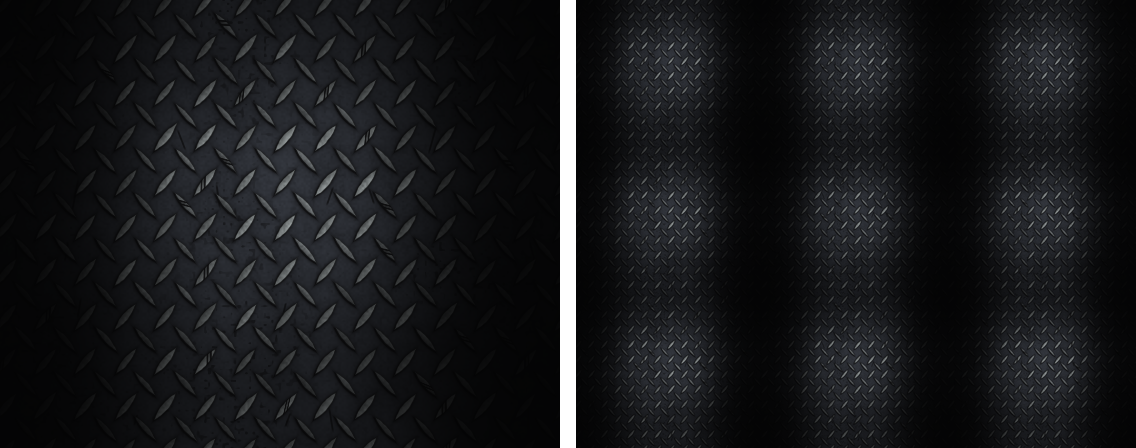
Left: one tile. Right: repeated 3 by 3.
This texture is drawn by a WebGL 2 fragment shader. Its source:

```glsl
#version 300 es
precision highp float;
// Dark steel tread plate: two interleaved grids of pointed lens lugs, leaning
// right and left, with soft shadows, pits, scratches and nicked lugs, under a
// pool of light. Grids, noise and light are all periodic, so the plate tiles.
uniform vec2 u_resolution;
out vec4 fragColor;

const float PI = 3.14159265;
const vec2 COUNT = vec2(14.0, 10.0);          // repeats across and down
const vec2 PHASE = vec2(0.14, 0.93);          // centre of a right-leaning lug
const vec2 RIGHT_AXIS = vec2(0.63, 0.777);
const vec2 LEFT_AXIS = vec2(-0.66, 0.751);
const vec2 RIGHT_SIZE = vec2(0.385, 0.083);   // half length, half width
const vec2 LEFT_SIZE = vec2(0.365, 0.066);
const vec3 STEEL = vec3(0.172, 0.184, 0.208);
const vec3 RIGHT_FACE = vec3(0.455, 0.475, 0.475);
const vec3 LEFT_FACE = vec3(0.345, 0.36, 0.365);
const vec3 GRIME = vec3(0.035, 0.034, 0.036);
const vec3 AMBIENT = vec3(0.012, 0.012, 0.014);
const vec2 LIGHT_CENTRE = vec2(0.49, 0.56);
const float NICKED_SHARE = 0.1;
const float SCRATCH_SHARE = 0.2;
const vec2 SCRATCH_GRID = vec2(11.0, 8.0);

float hash(vec2 p) {
  return fract(sin(dot(p, vec2(127.1, 311.7))) * 43758.5453);
}

// Value noise that wraps after a whole number of cells
float noise(vec2 uv, vec2 period) {
  vec2 p = uv * period;
  vec2 i = floor(p), f = fract(p);
  f = f * f * (3.0 - 2.0 * f);
  vec2 a = mod(i, period), b = mod(i + 1.0, period);
  return mix(mix(hash(a), hash(vec2(b.x, a.y)), f.x),
             mix(hash(vec2(a.x, b.y)), hash(b), f.x), f.y);
}

float fbm(vec2 uv, vec2 period) {
  float sum = 0.0, amp = 0.5;
  for (int k = 0; k < 5; k++) {
    sum += amp * noise(uv, period);
    period *= 2.0;
    amp *= 0.5;
  }
  return sum;
}

// Pointed lens; p is (along, across), size is (half length, half width)
float lens(vec2 p, vec2 size) {
  float radius = dot(size, size) / (2.0 * size.y);
  return length(vec2(p.x, abs(p.y) + radius - size.y)) - radius;
}

// Short thin dark marks, one at most in each cell of a coarse grid
float scratches(vec2 uv, float aspect, float px) {
  vec2 q = uv * SCRATCH_GRID;
  vec2 id = mod(floor(q), SCRATCH_GRID);
  vec2 p = (fract(q) - 0.5) * vec2(aspect, 1.0);
  p.x += (hash(id + 3.1) - 0.5) * 0.4 + p.y * (hash(id + 7.7) - 0.5) * 0.8;
  float reach = 0.1 + 0.25 * hash(id + 5.3);
  float line = 1.0 - smoothstep(0.004, 0.012 + px, abs(p.x));
  float ends = 1.0 - smoothstep(reach * 0.6, reach, abs(p.y));
  return line * ends * step(hash(id + 1.9), SCRATCH_SHARE);
}

void main() {
  vec2 uv = gl_FragCoord.xy / u_resolution;
  float canvas = u_resolution.x / u_resolution.y;
  float cellAspect = canvas * COUNT.y / COUNT.x;
  float px = COUNT.y / u_resolution.y;        // one pixel in cell heights

  // Plate with mottling, grain, pits and scratches
  float mottle = fbm(uv, vec2(10.0, 8.0));
  float grain = noise(uv, vec2(250.0, 200.0));
  float stains = smoothstep(0.4, 0.65, fbm(uv + 0.37, vec2(5.0, 4.0)));
  float pits = smoothstep(0.7, 0.92, noise(uv, vec2(150.0, 120.0)));
  vec3 color = STEEL * (0.72 + 0.5 * mottle + 0.14 * (grain - 0.5));
  color = mix(color, GRIME, pits * (0.12 + 0.4 * stains));
  float scratchAspect = canvas * SCRATCH_GRID.y / SCRATCH_GRID.x;
  color = mix(color, GRIME, 0.7 * scratches(uv, scratchAspect, SCRATCH_GRID.y / u_resolution.y));

  // Lugs: pass 0 leans right, pass 1 leans left half a cell away
  for (int k = 0; k < 2; k++) {
    bool leansLeft = k == 1;
    vec2 q = uv * COUNT - PHASE + 0.5 + 0.5 * float(k);
    vec2 id = mod(floor(q), COUNT) + 37.0 * float(k);
    vec2 local = (fract(q) - 0.5) * vec2(cellAspect, 1.0);
    local += 0.025 * (vec2(hash(id + 2.3), hash(id + 4.1)) - 0.5);
    vec2 axis = leansLeft ? LEFT_AXIS : RIGHT_AXIS;
    vec2 size = (leansLeft ? LEFT_SIZE : RIGHT_SIZE) * (0.95 + 0.1 * hash(id + 6.7));
    mat2 turn = mat2(axis.x, axis.y, axis.y, -axis.x);
    vec2 p = local * turn;                    // along, across to the right
    float d = lens(p, size) + 0.014 * (noise(uv, vec2(140.0, 112.0)) - 0.5);

    // Contact shadow and wider grime, falling to the lower left
    float shadow = lens((local + vec2(0.018, 0.022)) * turn, size);
    float shade = 0.75 * exp(-max(shadow, 0.0) / 0.028) + 0.2 * exp(-max(d, 0.0) / 0.07);
    color = mix(color, GRIME, min(shade, 0.92));

    // Face with a dark bevel, a lighter right side and fine wear
    vec3 face = (leansLeft ? LEFT_FACE : RIGHT_FACE) * (0.85 + 0.3 * hash(id + 8.9));
    face *= (0.88 + 0.24 * p.y / size.y) * (0.72 + 0.35 * mottle + 0.26 * grain);
    face *= mix(0.4, 1.0, smoothstep(0.0, 0.028, -d));

    // Nicks: slanted dark gashes over a few lugs
    float nicked = step(hash(id + 11.3), NICKED_SHARE);
    float slant = p.x + p.y * (1.0 + hash(id + 9.7)) - 0.3 * (hash(id + 13.1) - 0.5);
    float gash = 1.0 - smoothstep(0.012, 0.03 + px, abs(abs(slant) - 0.06));
    float dent = 1.0 - smoothstep(0.04, 0.1, abs(slant));
    face = mix(face, GRIME, nicked * max(0.9 * gash, 0.4 * dent));
    color = mix(color, face, 1.0 - smoothstep(-0.7 * px, 0.7 * px, d));
  }
  // Periodic pool of light, fading most towards the sides
  vec2 away = pow(sin(PI * (uv - LIGHT_CENTRE)), vec2(2.0));
  away = 0.5 - 0.5 * cos(2.0 * PI * (uv - LIGHT_CENTRE));
  float light = exp(-(0.2 * away.x + 2.6 * away.x * away.x + 0.75 * away.y));
  fragColor = vec4(AMBIENT + color * light * 1.08, 1.0);
}
```
